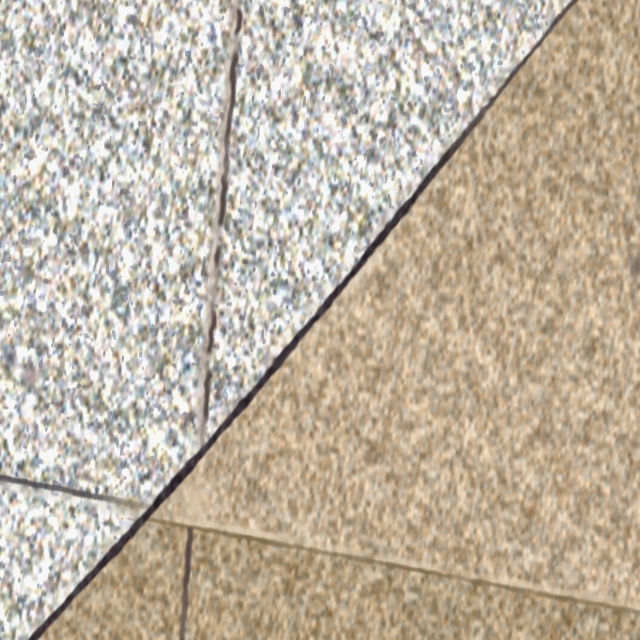
Write a three.js fragment shader that draws this texture.

```glsl
// Sunlit paving: speckled grey granite meets tan sandstone slabs along a dark diagonal joint.
varying vec2 vUv;

float hash(vec2 p) {
  return fract(sin(dot(p, vec2(127.1, 311.7))) * 43758.5453);
}

float noise(vec2 p) {
  vec2 i = floor(p), f = fract(p);
  f = f * f * (3.0 - 2.0 * f);
  return mix(mix(hash(i), hash(i + vec2(1.0, 0.0)), f.x),
             mix(hash(i + vec2(0.0, 1.0)), hash(i + vec2(1.0, 1.0)), f.x), f.y);
}

// Signed grain, stretched upright and leaning; the octaves lean differently to hide the lattice
float grain(vec2 p, float seed) {
  vec2 q = vec2(p.x + 0.16 * p.y, p.y - 0.10 * p.x) + seed;
  vec2 r = vec2(p.x - 0.22 * p.y, p.y + 0.25 * p.x) + seed;
  return noise(q * vec2(138.0, 78.0)) * 0.6 + noise(r * vec2(200.0, 112.0) + 31.0) * 0.5
       + noise(r * vec2(70.0, 42.0) + 7.0) * 0.16 - 0.63;
}

// Soft band around distance zero
float band(float d, float halfWidth, float blur) {
  return 1.0 - smoothstep(halfWidth - blur, halfWidth + blur, abs(d));
}

float spot(vec2 p, vec2 center, vec2 size) {
  vec2 q = (p - center) / size;
  return exp(-dot(q, q));
}

vec3 granite(vec2 p) {
  float speckle = grain(p, 0.0);
  vec3 col = vec3(0.815, 0.805, 0.775) + speckle * 0.84;
  // Blue, rust and green mineral tints
  col += vec3(0.17, 0.01, -0.20) * grain(p, 3.7);
  col += vec3(-0.06, 0.07, -0.03) * grain(p, 8.3);
  // Sparse dark crystals
  float crystal = smoothstep(0.16, 0.36, grain(p, 6.1));
  col = mix(col, vec3(0.36, 0.37, 0.43), crystal * 0.55);
  col = mix(col, vec3(0.23, 0.27, 0.37), 0.75 * spot(p, vec2(0.016, 0.440), vec2(0.010, 0.013)));
  col = mix(col, vec3(0.60, 0.49, 0.46), 0.6 * spot(p, vec2(0.046, 0.412), vec2(0.012, 0.017)));
  return min(col, 0.97);
}

vec3 sandstone(vec2 p, float belowSeam) {
  float cloud = noise(p * 7.0 + 11.0) - 0.5;
  vec3 col = mix(vec3(0.760, 0.678, 0.568), vec3(0.715, 0.632, 0.515), smoothstep(0.45, 1.0, p.y));
  col = mix(col, vec3(0.695, 0.615, 0.495), belowSeam);
  col += grain(p, 5.1) * 0.41 + cloud * 0.025;
  col += vec3(0.08, -0.02, -0.10) * grain(p, 9.4);
  return mix(col, vec3(0.42, 0.38, 0.35), 0.65 * spot(p, vec2(0.997, 0.586), vec2(0.016, 0.021)));
}

void main() {
  vec2 p = vUv;
  float wobble = (noise(p * 75.0) - 0.5) * 0.004;
  float wear = noise(p * vec2(24.0, 30.0) + 2.0);

  // Distances across each joint; diagonal is positive on the sandstone side
  float bow = p.y * (1.0 - p.y) * (0.105 - 0.08 * p.y);
  float diagonal = (p.x - 0.05 - 0.848 * p.y - bow) * 0.76 + wobble * 0.7;
  float upright = p.x - 0.315 - 0.085 * (p.y - 0.303) + wobble * 1.3;
  float leftSeam = p.y - 0.254 + 0.20 * p.x + wobble * 0.7;
  float rightSeam = p.y - 0.186 + 0.19 * (p.x - 0.247) + wobble * 0.7;
  float shortSeam = p.x - 0.284 - 0.078 * p.y + wobble * 0.7;
  float below = 1.0 - smoothstep(-0.004, 0.004, rightSeam);

  // Granite slabs with their worn joints
  vec3 grey = granite(p);
  float uprightOn = smoothstep(0.285, 0.305, p.y);
  grey = mix(grey, vec3(0.73, 0.67, 0.61), band(upright + 0.005, 0.008, 0.006) * uprightOn * 0.6);
  grey = mix(grey, vec3(0.34, 0.29, 0.28), band(upright - 0.001, 0.004, 0.003) * uprightOn
             * mix(0.25, 1.0, smoothstep(0.2, 0.65, wear)));
  grey = mix(grey, vec3(0.91, 0.90, 0.87), band(leftSeam + 0.013, 0.006, 0.005) * 0.4);
  float leftFade = 1.0 - 0.5 * smoothstep(0.13, 0.19, p.x);
  grey = mix(grey, vec3(0.29, 0.27, 0.28), band(leftSeam, 0.0045, 0.003) * mix(0.7, 1.0, wear) * leftFade);
  // Bleached rim beside the diagonal
  grey = mix(grey, vec3(0.90, 0.87, 0.85), band(diagonal + 0.013, 0.008, 0.007) * 0.3);

  // Sandstone slabs with pale chipped edges
  vec3 sand = sandstone(p, below);
  float rim = 1.0 - smoothstep(0.006, 0.022, diagonal + (wear - 0.5) * 0.012);
  float chips = 1.2 * spot(p, vec2(0.570, 0.560), vec2(0.040, 0.045)) + 0.25;
  sand = mix(sand, vec3(0.90, 0.84, 0.76), clamp(chips, 0.0, 1.0) * rim * 0.75);
  float corner = spot(p, vec2(0.302, 0.212), vec2(0.022, 0.040)) * (1.0 - below);
  sand = mix(sand, vec3(0.87, 0.79, 0.69), corner * 0.75);
  sand = mix(sand, vec3(0.88, 0.81, 0.70), band(rightSeam - 0.009, 0.006, 0.005) * mix(0.2, 0.9, wear));
  sand = mix(sand, vec3(0.49, 0.42, 0.30), band(rightSeam, 0.0035, 0.003) * mix(0.5, 0.95, wear));
  sand = mix(sand, vec3(0.33, 0.28, 0.27), band(shortSeam, 0.0042, 0.003) * below * mix(0.6, 1.0, wear));

  vec3 col = mix(grey, sand, smoothstep(-0.002, 0.002, diagonal));

  // Mossy soil where the joints meet
  col = mix(col, vec3(0.54, 0.48, 0.36), 0.65 * spot(p, vec2(0.205, 0.212), vec2(0.030, 0.012)));

  // Deep diagonal joint, thinner and browner toward the top
  float top = smoothstep(0.68, 0.85, p.y);
  float jointWidth = mix(0.0056, 0.0038, top) + (wear - 0.5) * 0.003
                   + 0.002 * spot(p, vec2(0.26, 0.235), vec2(0.04));
  vec3 soil = mix(vec3(0.20, 0.17, 0.19), vec3(0.36, 0.31, 0.28), top * wear);
  soil += grain(p, 2.2) * 0.2;
  col = mix(col, soil, band(diagonal, jointWidth, 0.003) * mix(0.96, 0.85, top));

  gl_FragColor = vec4(clamp(col, 0.0, 1.0), 1.0);
}
```
